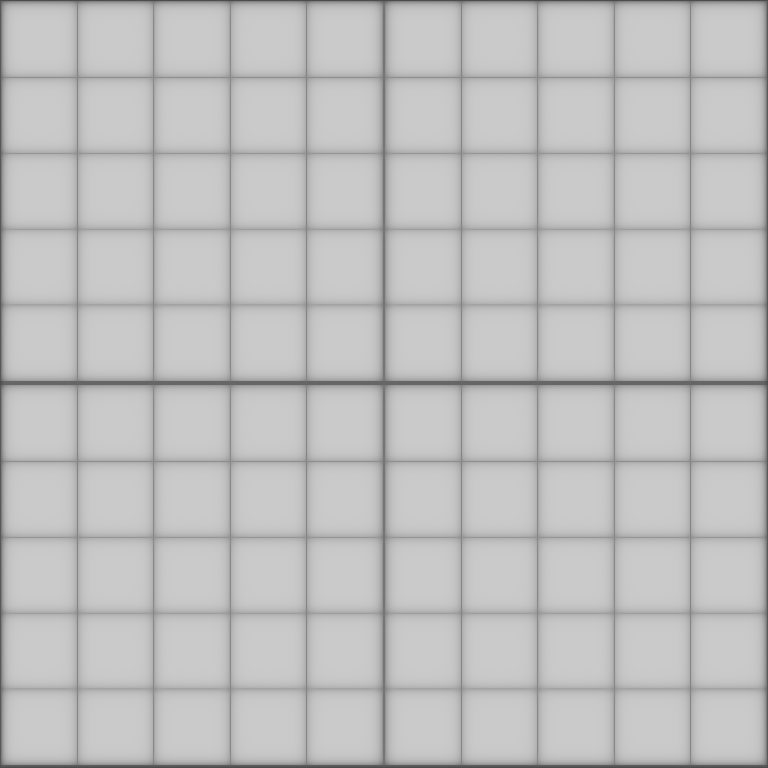
Give the GLSL for this pattern, as a Shadertoy shader.

```glsl
// Light grey tiles, ten by ten, in four panels split by heavier seams.
// Each axis is folded into panels and cells; distance to the nearest seam
// gives a crisp line plus a soft exponential shade on the tile edges.

#define PANELS 2.0
#define CELLS 5.0
#define TILE_GREY 0.792
#define THIN_GREY 0.52
#define THIN_SHADE 0.17
#define HEAVY_SHADE 0.23
#define SHADE_LENGTH 0.0055
#define SEAM_X vec3(0.0025, 0.0043, 0.0019)  // panel gap, heavy width, thin width
#define SEAM_Y vec3(0.0060, 0.0060, 0.0014)
#define HEAVY_GREY vec2(0.46, 0.40)          // vertical, horizontal
#define RIM_SHADE 0.32
#define SEAM_RISE 0.0011

// Smooth coverage of a line of the given width at distance d from its centre
float lineCoverage(float d, float width, float pixel) {
    return clamp((0.5 * width - d) / pixel + 0.5, 0.0, 1.0);
}

// Returns the soft shade factor (x) and the line grey (y) along one axis
vec2 seamAxis(float p, vec3 seam, float heavyGrey, float pixel) {
    float panel = 1.0 / PANELS;
    float q = mod(p, panel);
    float pitch = (panel - seam.x) / CELLS;
    float cell = (q - 0.5 * seam.x) / pitch;
    float nearest = clamp(floor(cell + 0.5), 1.0, CELLS - 1.0);
    float thinDist = abs(cell - nearest) * pitch;
    float heavyDist = min(q, panel - q);

    // Soft shade beside the seams
    float heavyEdge = max(heavyDist - 0.5 * seam.y, 0.0);
    float shade = 1.0 - THIN_SHADE * exp(-thinDist / SHADE_LENGTH);
    shade *= 1.0 - HEAVY_SHADE * exp(-heavyEdge / SHADE_LENGTH);

    // Crisp seam lines
    float thin = lineCoverage(thinDist, seam.z, pixel);
    float heavy = lineCoverage(heavyDist, seam.y, pixel);
    float grey = mix(TILE_GREY, THIN_GREY, thin);
    return vec2(shade, mix(grey, heavyGrey, heavy));
}

void mainImage(out vec4 fragColor, in vec2 fragCoord) {
    vec2 uv = fragCoord / iResolution.xy;
    vec2 pixel = 1.0 / iResolution.xy;

    vec2 across = seamAxis(uv.x, SEAM_X, HEAVY_GREY.x, pixel.x);
    vec2 down = seamAxis(uv.y - SEAM_RISE, SEAM_Y, HEAVY_GREY.y, pixel.y);
    float grey = min(TILE_GREY * across.x * down.x, min(across.y, down.y));

    // Dark outer rim
    vec2 toEdge = min(uv, 1.0 - uv);
    float rim = min(toEdge.x, toEdge.y);
    grey *= 1.0 - RIM_SHADE * exp(-rim / (0.5 * SHADE_LENGTH));

    fragColor = vec4(vec3(grey), 1.0);
}
```
